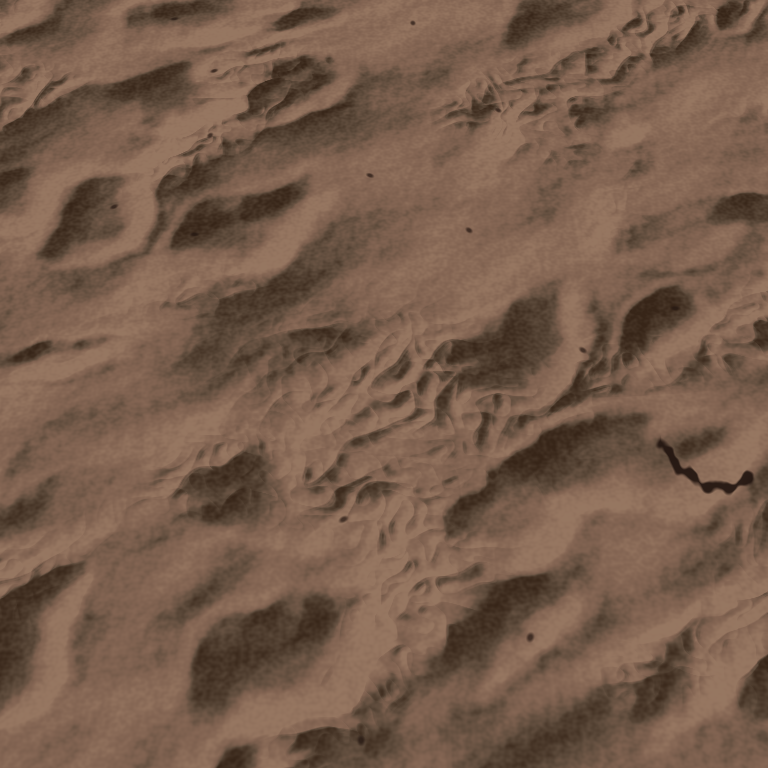
Give the GLSL for this texture, as a Shadertoy shader.

```glsl
// Trampled beach sand at dusk: soft footprints, crumbled ridges, low side light and a dark twig.

const vec3 SHADOW_BROWN = vec3(0.20, 0.13, 0.08);
const vec3 SHADE_GREY = vec3(0.36, 0.29, 0.23);
const vec3 SAND_MID = vec3(0.51, 0.39, 0.32);
const vec3 SAND_LIT = vec3(0.59, 0.465, 0.38);
const vec3 DEBRIS = vec3(0.13, 0.08, 0.06);

const vec2 TO_LIGHT = vec2(-0.83, 0.56);
const float RIDGE_ANGLE = 0.6;
const float PRINT_SPACING = 0.24;
const float PRINT_DEPTH = 0.05;
const vec2 PRINT_SIZE = vec2(0.125, 0.062);
const float DUNE_HEIGHT = 0.06;
const float CRUMB_HEIGHT = 0.04;
const vec2 CRUMB_CENTRE = vec2(0.04, 0.54);
const float FLAT_TONE = 0.745;
const float SLOPE_CONTRAST = 0.36;
const float SHADOW_STRENGTH = 0.38;
const float HOLLOW_SHADE = 3.0;
const float DEEPEST_SHADE = 0.8;
const float GRAIN = 0.13;
const float STAIN = 0.12;

vec2 hash2(vec2 p) {
    vec3 q = fract(vec3(p.xyx) * vec3(0.1031, 0.1030, 0.0973));
    q += dot(q, q.yzx + 33.33);
    return fract((q.xx + q.yz) * q.zy);
}

float cornerSlope(vec2 cell, vec2 offset) {
    float a = 6.2832 * hash2(cell).x;
    return dot(vec2(cos(a), sin(a)), offset);
}

// Gradient noise, roughly -0.7 to 0.7
float noise(vec2 p) {
    vec2 i = floor(p), f = p - i;
    vec2 u = f * f * f * (f * (f * 6.0 - 15.0) + 10.0);
    vec2 e = vec2(1.0, 0.0);
    return mix(mix(cornerSlope(i, f), cornerSlope(i + e, f - e), u.x),
               mix(cornerSlope(i + e.yx, f - e.yx), cornerSlope(i + 1.0, f - 1.0), u.x), u.y);
}

vec2 rotate(vec2 p, float a) {
    float c = cos(a), s = sin(a);
    return vec2(c * p.x + s * p.y, c * p.y - s * p.x);
}

// Hollows with a faint raised rim, scattered on a jittered grid
float footprints(vec2 p) {
    vec2 cell = floor(p / PRINT_SPACING);
    float h = 0.0;
    for (int y = -1; y <= 1; y++)
    for (int x = -1; x <= 1; x++) {
        vec2 id = cell + vec2(x, y);
        vec2 place = hash2(id + 17.0), kind = hash2(id + 71.0);
        vec2 d = p - (id + 0.5 + 0.6 * (place - 0.5)) * PRINT_SPACING;
        d = rotate(d, RIDGE_ANGLE + 1.3 * (kind.x - 0.5));
        float r = length(d / (PRINT_SIZE * mix(0.55, 1.15, kind.y)));
        float rim = (r - 1.15) / 0.25;
        float strength = smoothstep(0.1, 0.65, place.y) * mix(0.55, 1.1, kind.y);
        h += strength * PRINT_DEPTH * (0.14 * exp(-rim * rim) - 1.0 + smoothstep(0.2, 1.12, r));
    }
    return h;
}

float sandHeight(vec2 p) {
    vec2 q = rotate(p, RIDGE_ANGLE);
    vec2 warp = vec2(noise(p * 7.0), noise(p * 7.0 + 31.0));
    vec2 ragged = vec2(noise(p * 23.0 + 3.0), noise(p * 23.0 + 47.0));
    float h = DUNE_HEIGHT * noise(q * vec2(2.6, 5.5) + 4.0 + 0.4 * warp);
    h += footprints(p + 0.05 * warp + 0.012 * ragged);
    h += 0.009 * noise(q * vec2(11.0, 18.0) + 9.0);
    h += 0.0016 * noise(p * 64.0);
    // Crumbled sand: sharp creases, thickest in the trampled patch
    vec2 c = rotate(p - CRUMB_CENTRE, -0.25) / vec2(0.2, 0.12);
    float patchy = smoothstep(0.05, 0.38, noise(q * vec2(3.0, 5.5) + 53.0));
    float trampled = exp(-dot(c, c));
    float crumbs = max(0.75 * patchy, trampled);
    vec2 bent = q + 0.03 * warp + 0.012 * ragged;
    float creases = 0.5 - abs(noise(bent * vec2(13.0, 20.0)));
    creases += 0.36 * (0.5 - abs(noise(bent * vec2(40.0, 32.0) + 7.0)));
    return h + crumbs * CRUMB_HEIGHT * creases - 0.055 * trampled;
}

// Distance to a beaded twig sagging in the middle
float twigDistance(vec2 uv) {
    float x = clamp(uv.x, 0.86, 0.975);
    float sag = x - 0.94;
    float y = 0.365 + 9.0 * sag * sag + 0.003 * sin(x * 190.0);
    float d = length(vec2(uv.x - x, (uv.y - y) / sqrt(1.0 + 324.0 * sag * sag)));
    return d - 0.005 - 0.002 * sin(x * 260.0) - 0.004 * noise(uv * 90.0);
}

void mainImage(out vec4 fragColor, in vec2 fragCoord) {
    vec2 uv = fragCoord / iResolution.xy;
    // Tilted ground plane: features shrink toward the top
    vec2 ground = vec2(uv.x - 0.5, 1.1 * uv.y) / (1.2 - 0.4 * uv.y);

    // Slope toward the light and the horizon that blocks it
    float h = sandHeight(ground);
    const float STEP = 0.0025;
    float slope = (sandHeight(ground + TO_LIGHT * STEP) - h) / STEP;
    float horizon = 0.0;
    for (int i = 1; i <= 10; i++) {
        float reach = 0.005 + 0.0012 * float(i * i);
        horizon = max(horizon, (sandHeight(ground + TO_LIGHT * reach) - h) / reach);
    }

    // Tone: shade rolls off softly, then stains and grain
    float shade = SLOPE_CONTRAST * clamp(slope, -0.7, 1.4);
    shade += SHADOW_STRENGTH * smoothstep(0.15, 0.95, horizon);
    shade += HOLLOW_SHADE * clamp(-h - 0.01, 0.0, 0.05);
    shade = shade > 0.0 ? DEEPEST_SHADE * (1.0 - exp(-shade / 0.52)) : shade;
    float tone = FLAT_TONE - shade + STAIN * noise(ground * 5.0 + 13.0);
    tone += GRAIN * (noise(ground * 170.0) + 0.7 * noise(ground * 70.0));
    tone = clamp(tone, 0.0, 1.1);
    vec3 color = mix(SHADOW_BROWN, SHADE_GREY, smoothstep(-0.1, 0.42, tone));
    color = mix(color, SAND_MID, smoothstep(0.26, 0.76, tone));
    color = mix(color, SAND_LIT, smoothstep(0.68, 1.05, tone));

    // Sparse dark specks and the twig
    vec2 speckCell = floor(ground * 14.0);
    vec2 spot = hash2(speckCell + 5.0);
    vec2 offset = fract(ground * 14.0) - 0.25 - 0.5 * spot;
    float speck = smoothstep(0.12, 0.03, length(rotate(offset, 6.0 * spot.x) * vec2(1.0, 1.5)));
    speck *= step(0.96, hash2(speckCell + 91.0).y);
    float twig = smoothstep(0.003, -0.002, twigDistance(uv));
    color = mix(color, DEBRIS, max(0.7 * speck, 0.92 * twig));
    fragColor = vec4(color, 1.0);
}
```
